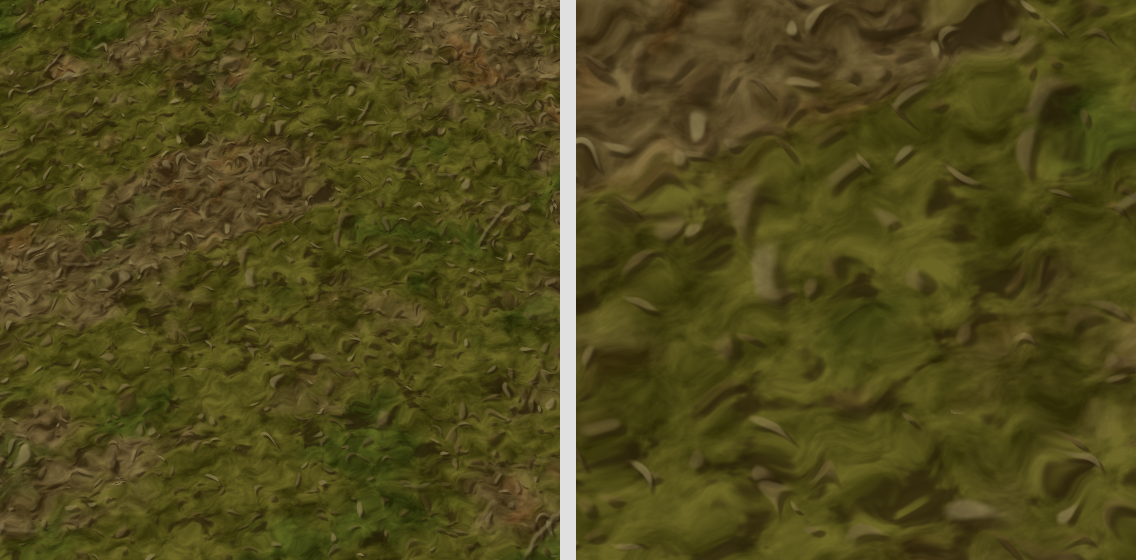
Left, the full canvas; right, a detail of the centre.
Give the GLSL for this texture, as a three.js fragment shader.

```glsl
// Mossy ground on a slope: olive moss, brown soil, dead leaves and twigs.
varying vec2 vUv;

float hash(vec2 p) {
  vec3 h = fract(p.xyx * 0.1031);
  h += dot(h, h.yzx + 33.33);
  return fract((h.x + h.y) * h.z);
}

vec2 hash2(vec2 p) {
  return vec2(hash(p + 17.0), hash(p + 71.0));
}

float noise(vec2 p) {
  vec2 i = floor(p), f = fract(p);
  f = f * f * (3.0 - 2.0 * f);
  return mix(mix(hash(i), hash(i + vec2(1, 0)), f.x),
             mix(hash(i + vec2(0, 1)), hash(i + vec2(1, 1)), f.x), f.y);
}

float fbm(vec2 p) {
  float sum = 0.0, amp = 0.5;
  for (int i = 0; i < 4; i++) {
    sum += amp * noise(p);
    p = mat2(0.8, -0.6, 0.6, 0.8) * p * 2.03 + 19.7;
    amp *= 0.55;
  }
  return sum / 1.01;
}

vec2 turn(vec2 p, float a) {
  return vec2(cos(a) * p.x + sin(a) * p.y, cos(a) * p.y - sin(a) * p.x);
}

// Scattered ragged ellipses: x = coverage, y = random tint
vec2 flecks(vec2 p, float density, float seed) {
  vec2 cell = floor(p), result = vec2(0.0);
  for (int y = -1; y <= 1; y++) {
    for (int x = -1; x <= 1; x++) {
      vec2 id = cell + vec2(x, y);
      vec2 rnd = hash2(id + seed);
      if (hash(id + seed + 5.0) > density) continue;
      vec2 d = turn(p - id - 0.2 - 0.6 * rnd, (rnd.x - 0.5) * 2.2);
      d.y += d.x * d.x * (rnd.y - 0.5) * 2.0;
      vec2 radius = vec2(mix(0.25, 0.6, rnd.y), mix(0.10, 0.24, rnd.x));
      float cover = 1.0 - smoothstep(0.5, 1.15, length(d / radius));
      if (cover > result.x) result = vec2(cover, hash(id + seed + 9.0));
    }
  }
  return result;
}

// Thin bent twigs: x = lit wood, y = shadow just below
vec2 twigs(vec2 p) {
  vec2 result = vec2(0.0);
  for (int i = 0; i < 18; i++) {
    vec2 id = vec2(float(i) * 7.0, 3.0);
    vec2 rnd = hash2(id);
    vec2 d = p - (hash2(id + 40.0) - 0.5) * 1.2;
    d = turn(d, (rnd.x - 0.4) * 1.5);
    float reach = mix(0.025, 0.10, rnd.y * rnd.y);
    d.y += d.x * d.x * (rnd.x - 0.5) * 8.0 + (noise(d.xx * 50.0 + id) - 0.5) * 0.006;
    float ends = 1.0 - smoothstep(0.6, 1.0, abs(d.x) / reach);
    float wood = 1.0 - smoothstep(0.001, 0.0042, abs(d.y));
    float shade = 1.0 - smoothstep(0.001, 0.007, abs(d.y + 0.006));
    result = max(result, vec2(wood, shade) * ends * mix(0.45, 1.0, rnd.x));
  }
  return result;
}

void main() {
  // Perspective: detail shrinks towards the top; x then runs along the slope
  float nearness = 1.25 - 0.5 * vUv.y;
  vec2 ground = vec2((vUv.x - 0.5) / nearness, -2.0 * log(nearness));
  vec2 p = turn(ground, 0.33);
  vec2 warp = vec2(noise(p * 45.0), noise(p * 45.0 + 31.0)) - 0.5;
  vec2 q = p + warp * 0.016;

  // Broad patches of moss and soil, broken up at their borders
  float patches = fbm(q * vec2(3.2, 5.5) + 4.0) + 0.35 * (fbm(q * vec2(16.0, 25.0)) - 0.5);
  float moss = smoothstep(0.36, 0.62, patches);
  float lush = smoothstep(0.56, 0.72, fbm(q * vec2(4.0, 7.0) + 53.0) + 0.2 * (patches - 0.5));

  // Clumps and fine litter set the brightness
  float clump = fbm(q * vec2(20.0, 36.0) + 11.0);
  float grain = fbm(q * vec2(62.0, 100.0) + 7.0);
  float tone = clamp(0.52 + (clump - 0.5) * 1.0 + (grain - 0.5) * 1.1, 0.0, 1.0);
  vec3 soil = mix(vec3(0.20, 0.15, 0.05), vec3(0.49, 0.42, 0.25), tone);
  vec3 green = mix(vec3(0.18, 0.17, 0.02), vec3(0.42, 0.40, 0.14), tone);
  vec3 grass = mix(vec3(0.12, 0.15, 0.02), vec3(0.33, 0.38, 0.11), tone);
  vec3 color = mix(soil, green, moss);
  color = mix(color, grass, lush * 0.75);
  float rust = smoothstep(0.58, 0.75, fbm(q * vec2(9.0, 13.0) + 83.0)) * (1.0 - moss);
  color += rust * vec3(0.05, 0.0, -0.01);

  // Dark hollows between the tufts
  float hollow = smoothstep(0.60, 0.78, fbm(q * vec2(26.0, 48.0) + 101.0));
  color = mix(color, vec3(0.14, 0.10, 0.03), hollow * 0.65);

  // Leaf litter, small to large, with a shadow under each leaf
  for (int i = 0; i < 3; i++) {
    float layer = float(i);
    float size = 52.0 - 14.0 * layer;
    float density = (0.34 - 0.10 * layer) * mix(1.25, 0.6, moss);
    vec2 at = q * size + layer * 23.0;
    vec2 leaf = flecks(at, density, layer * 131.0);
    vec2 shadow = flecks(at + vec2(-0.1, 0.22), density, layer * 131.0);
    color = mix(color, vec3(0.15, 0.11, 0.04), shadow.x * 0.5);
    vec3 leafColor = mix(vec3(0.39, 0.28, 0.16), vec3(0.53, 0.48, 0.31), leaf.y);
    leafColor *= 0.8 + 0.4 * grain;
    color = mix(color, leafColor, leaf.x * mix(0.3, 0.8, leaf.y * leaf.y));
  }

  vec2 twig = twigs(p);
  color = mix(color, vec3(0.15, 0.10, 0.04), twig.y * 0.6);
  color = mix(color, vec3(0.50, 0.45, 0.31), twig.x * 0.65);
  gl_FragColor = vec4(color, 1.0);
}
```
